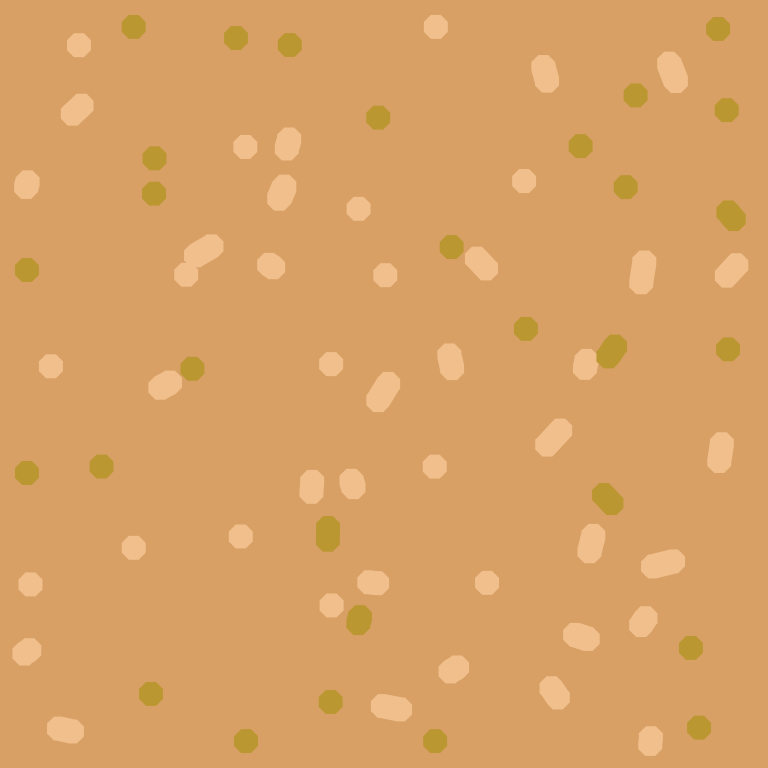
A three.js fragment shader for this pattern:

```glsl
// Scattered cream and olive flecks on a flat tan ground.
// A jittered grid places one octagonal brush dab per cell; some dabs
// are dragged a short way, which stretches them into stubby strokes.
varying vec2 vUv;

const float CELLS = 9.0;

vec2 hash2(vec2 p) {
  vec3 q = fract(vec3(p.xyx) * vec3(0.1031, 0.1030, 0.0973));
  q += dot(q, q.yzx + 33.33);
  return fract((q.xx + q.yz) * q.zy);
}

// Distance to an octagon of the given inner radius, swept along drag.
float dabDistance(vec2 p, vec2 drag, float radius) {
  float along = clamp(dot(p, drag) / max(dot(drag, drag), 1e-8), -0.5, 0.5);
  vec2 q = abs(p - along * drag);
  return max(max(q.x, q.y), (q.x + q.y) * 0.7071) - radius;
}

void main() {
  vec3 tan_ground = vec3(0.851, 0.627, 0.400);
  vec3 cream = vec3(0.941, 0.749, 0.549);
  vec3 olive = vec3(0.733, 0.592, 0.196);

  vec3 color = tan_ground;
  vec2 home = floor(vUv * CELLS);

  for (int j = -1; j <= 1; j++) {
    for (int i = -1; i <= 1; i++) {
      vec2 cell = home + vec2(float(i), float(j));
      if (min(cell.x, cell.y) < 0.0 || max(cell.x, cell.y) >= CELLS) continue;

      // Evenly spread kind: cream, olive or an empty cell
      float index = cell.x + CELLS * cell.y;
      float kind = fract(index * index * 0.618034 + 0.17);
      if (kind > 0.92) continue;
      bool isCream = kind < 0.5;

      // Scattered centre, kept clear of the border
      vec2 jitter = (hash2(cell + 17.3) - 0.5) * 0.88;
      vec2 center = clamp((cell + 0.5 + jitter) / CELLS, 0.035, 0.965);

      // Drag: common for cream, more so to the right; rare for olive
      vec2 chance = hash2(cell + 51.7);
      vec2 shape = hash2(cell + 83.1);
      float stretchShare = isCream ? 0.4 + 0.35 * center.x : 0.12;
      float angle = shape.x * 3.14159;
      float reach = chance.x < stretchShare ? mix(0.006, 0.027, shape.y) : 0.0;
      vec2 drag = reach * vec2(cos(angle), sin(angle));

      float d = dabDistance(vUv - center, drag, 0.0156);
      float cover = 1.0 - smoothstep(-0.0008, 0.0008, d);
      color = mix(color, isCream ? cream : olive, cover);
    }
  }
  gl_FragColor = vec4(color, 1.0);
}
```
